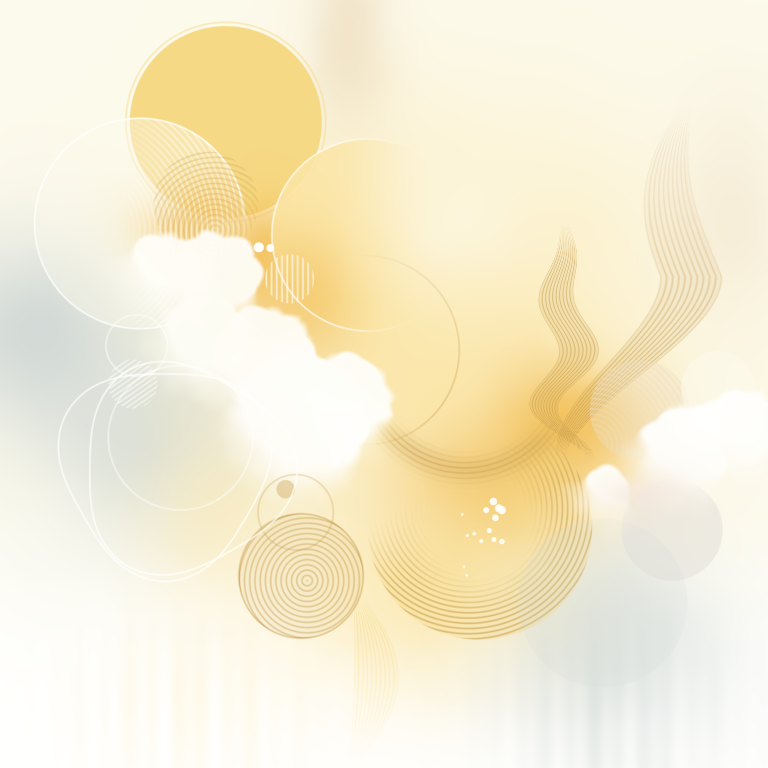
Give the GLSL for this background, as a Shadertoy shader.

```glsl
const vec3 WHITE = vec3(1, 1, .995), CREAM = vec3(.99, .98, .925);
const vec3 PALE = vec3(.985, .9, .65), GOLD = vec3(.965, .85, .52);
const vec3 AMBER = vec3(.945, .74, .32), BRONZE = vec3(.79, .63, .32);
const vec3 SAND = vec3(.93, .87, .76), MIST = vec3(.82, .85, .84);
const vec3 BLUSH = vec3(.96, .91, .87);
const float RIB_GAP = .0068, LINE_WIDTH = .0012;
// Cloud puffs: centre and radius
const vec3 PUFFS[9] = vec3[9](
    vec3(.283, .64, .06), vec3(.212, .652, .046), vec3(.265, .56, .06),
    vec3(.34, .535, .07), vec3(.39, .455, .085), vec3(.45, .482, .058),
    vec3(.89, .41, .055), vec3(.965, .44, .048), vec3(.79, .36, .032));

vec2 p, q; // canvas point, and the same point bent by waves
vec3 col;
float soft;

vec2 hash2(vec2 v) {
    return fract(sin(vec2(dot(v, vec2(127, 311)), dot(v, vec2(269, 183)))) * 437.58);
}
float cells(vec2 v) {
    float nearest = 2.;
    for (int k = 0; k < 9; k++) {
        vec2 n = floor(v) + vec2(k % 3 - 1, k / 3 - 1);
        nearest = min(nearest, length(v - n - hash2(n)));
    }
    return nearest;
}
float waves(vec2 v) {
    float sum = 0., amp = .5;
    for (int k = 0; k < 5; k++, amp *= .55) {
        v = mat2(1.5, 1.1, -1.1, 1.5) * v + 1.7;
        sum += amp * sin(v.x + 1.4 * sin(v.y));
    }
    return sum;
}
void tint(vec3 c, float a) { col = mix(col, c, clamp(a, 0., 1.)); }
void stain(vec3 c, float a, float x, float y, float w, float h) {
    vec2 d = (q - vec2(x, y)) / vec2(w, h);
    tint(c, a * exp(-dot(d, d)));
}
float disc(vec2 c, float r) { return 1. - smoothstep(-soft, soft, length(p - c) - r); }
float ring(vec2 c, float r) {
    return 1. - smoothstep(0., LINE_WIDTH + soft, abs(length(p - c) - r));
}
float ribs(float d) { return pow(.5 + .5 * cos(6.2832 * d / RIB_GAP), 2.5); }
float ribs(vec2 c) { return ribs(length(p - c)); }
// Tapered veil with fine lines running along it
void ribbon(vec3 c, float a, float t, float x, float width) {
    float s = (p.x - x) / (.004 + width * sin(3.1416 * clamp(t, 0., 1.)));
    float ends = smoothstep(0., .08, t) * (1. - smoothstep(.8, 1., t));
    tint(c, a * ends * (1. - smoothstep(.95, 1.05, abs(s))) * (.4 + ribs(s * 5. * RIB_GAP)));
}

void mainImage(out vec4 fragColor, in vec2 fragCoord) {
    p = fragCoord / iResolution.xy;
    soft = .8 / iResolution.y;
    float grain = waves(p * 5.);
    q = p + .018 * vec2(grain, waves(p.yx * 6. + 3.));
    // Paper, washes and drips
    col = mix(WHITE, CREAM, smoothstep(.08, .42, q.y));
    stain(SAND, .75, .45, .95, .055, .13);
    stain(MIST, .95, .04, .57, .14, .12);
    stain(MIST, .75, .19, .44, .16, .14);
    stain(MIST, .65, .79, .17, .15, .12);
    stain(PALE, .45, .29, .31, .1, .11);
    stain(PALE, .95, .57, .58, .25, .24);
    stain(PALE, .7, .55, .23, .16, .13);
    stain(SAND, .4, .95, .73, .08, .14);
    float drip = (.5 + .25 * sin(p.x * 83.) + .25 * sin(p.x * 197.)) * (1. - smoothstep(.08, .26, p.y));
    stain(MIST, .45 * drip, .79, .08, .13, .2);
    stain(PALE, .25 * drip, .25, .12, .14, .16);
    // Gold disc, veil disc and ribbed fan
    vec2 c = vec2(.294, .841);
    tint(GOLD, disc(c, .125) + .5 * ring(c, .13));
    c = vec2(.182, .709);
    float veil = disc(c, .137);
    tint(CREAM, .4 * veil);
    stain(AMBER, .65 * veil, .255, .715, .07, .05);
    tint(WHITE, .5 * veil * ribs(vec2(.1, .7)) * smoothstep(.14, .24, p.x) + .75 * ring(c, .137));
    tint(BRONZE, .3 * disc(vec2(.268, .735), .068) * ribs(vec2(.28, .7)));
    // Twin suns
    stain(AMBER, .8, .345, .66, .04, .07);
    c = vec2(.479, .694);
    float fade = 1. - smoothstep(.42, .56, p.x);
    tint(PALE, .9 * disc(c, .125) * fade);
    stain(AMBER, .6, .4, .6, .075, .09);
    tint(WHITE, .7 * ring(c, .125) * fade);
    stain(AMBER, .85, .73, .45, .1, .07);
    stain(AMBER, .62, .64, .37, .14, .085);
    c = vec2(.475, .544);
    fade = smoothstep(.45, .58, p.x);
    tint(PALE, .5 * disc(c, .123) * fade);
    tint(BRONZE, .4 * ring(c, .123) * fade);
    stain(CREAM, .65, .61, .7, .11, .12);
    // Brushed arc and ribbed bowl
    vec2 d = p - vec2(.612, .515);
    float band = (length(d) - .127) / .016;
    tint(BRONZE, exp(-band * band) * smoothstep(.05, .1, -d.y) * (.28 + .35 * ribs(vec2(.605, .52))));
    c = vec2(.625, .313);
    d = p - c;
    float bowl = disc(c, .146) * (1. - smoothstep(-.02, .1, d.y - .6 * d.x));
    tint(GOLD, .35 * bowl);
    tint(BRONZE, .6 * bowl * smoothstep(.06, .12, length(d)) * ribs(c + vec2(-.015, .025)));
    // Flame, wing and tail
    float t = (p.y - .4) / .315;
    ribbon(BRONZE, .42, t, .735 + .035 * cos(t * 13.5) * (1. - t), .022);
    t = (p.y - .4) / .48;
    float lean = .17 * smoothstep(0., .5, t) - .03 * sin(6.28 * max(t - .5, 0.));
    ribbon(mix(BRONZE, SAND, smoothstep(.1, .9, t)), .45, t, .73 + lean, .036);
    t = p.y / .23;
    ribbon(GOLD, .4 * t, t, .46 + .03 * sin(t * 3.), .025);
    // Translucent discs on the right
    tint(SAND, disc(vec2(.833, .466), .065) * (.3 + .3 * ribs(vec2(.77, .42))));
    tint(CREAM, .6 * disc(vec2(.935, .495), .048));
    tint(mix(MIST, BLUSH, .55), .6 * disc(vec2(.875, .31), .066));
    tint(MIST, .18 * disc(vec2(.785, .215), .11));
    // Clouds: crisp above, dissolving below
    float clear = 1., billow = .012 * cells(p * 34.) + .006 * (grain - 1.);
    for (int i = 0; i < 9; i++) {
        d = p - PUFFS[i].xy;
        float r = PUFFS[i].z, blur = .004 + .035 * smoothstep(-.2, .9, -dot(d, vec2(.45, .9)) / r);
        clear *= .04 + .96 * smoothstep(-blur, blur, length(d) - r + billow);
    }
    tint(mix(WHITE, CREAM, .3 + .3 * grain), 1. - clear);
    stain(BLUSH, .8, .845, .366, .05, .03);
    // Coil, rings and wavering threads
    c = vec2(.392, .25);
    tint(BRONZE, disc(c, .081) * (.1 + .4 * ribs(c + vec2(.008, -.006))) + .45 * ring(c, .081));
    tint(BRONZE, .3 * ring(vec2(.385, .333), .049) + .4 * disc(vec2(.372, .363), .012));
    tint(WHITE, .5 * ring(vec2(.235, .43), .094) + .5 * ring(vec2(.178, .55), .04));
    for (float i = 0.; i < 2.; i++) {
        c = vec2(.215 + .025 * i, .39);
        tint(WHITE, .75 * ring(c, .135 + .012 * sin(3. * atan(p.y - c.y, p.x - c.x) + i * 1.6)));
    }
    tint(WHITE, .6 * disc(vec2(.173, .5), .032) * ribs(p.y - .7 * p.x));
    tint(WHITE, .65 * disc(vec2(.377, .637), .032) * ribs(p.x));
    // Droplets
    for (int i = 0; i < 14; i++) {
        vec2 h = hash2(vec2(i, 4));
        tint(WHITE, .9 * disc(vec2(.6, .25) + vec2(.06, .1) * h, .0015 + .005 * h.x * h.y));
    }
    tint(WHITE, disc(vec2(.337, .678), .0065) + disc(vec2(.352, .677), .005));
    fragColor = vec4(col, 1);
}
```
